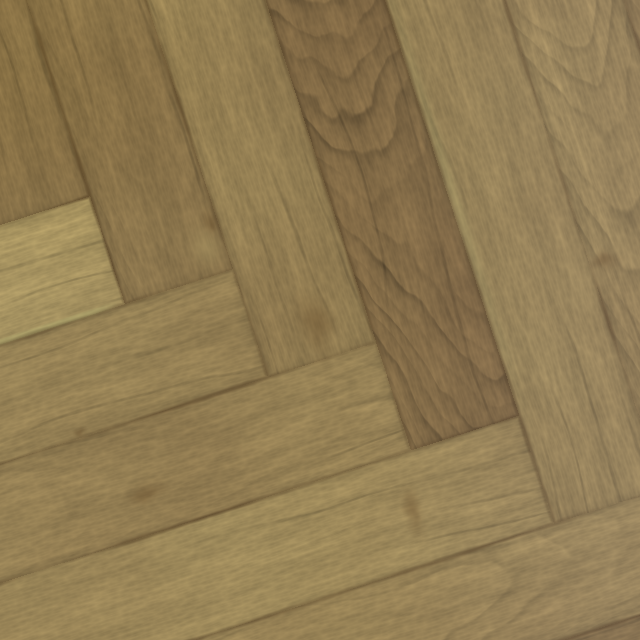
Give the GLSL for this texture, as a Shadertoy shader.

```glsl
// Worn oak parquet: a tilted herringbone corner where two runs of planks meet in a staircase.
// Each point gets plank coordinates (along, across); layered sines draw the growth rings
// and stretched cellular noise draws the pores. Seams, knots and a soft light go on top.

const float PLANK_WIDTH = 0.1775;            // in canvas heights
const vec2 CORNER = vec2(0.1953, 0.5247);    // a step of the staircase
const vec2 RUN = vec2(0.9515, 0.3076);       // direction of the flatter planks

const vec3 DARK_OAK = vec3(0.44, 0.345, 0.225);
const vec3 PALE_OAK = vec3(0.69, 0.615, 0.405);
const vec3 SEAM = vec3(0.38, 0.295, 0.18);
const vec3 KNOT = vec3(0.40, 0.30, 0.17);
const vec3 WORN_EDGE = vec3(0.71, 0.70, 0.46);

// Per plank: tone from dark to pale, strength of the arched figure
const vec2 STEEP[7] = vec2[7](vec2(0.34, 0.0), vec2(0.41, 0.06), vec2(0.53, 0.0),
    vec2(0.24, 1.0), vec2(0.60, 0.0), vec2(0.60, 0.40), vec2(0.40, 0.20));
const vec2 FLAT[7] = vec2[7](vec2(0.84, 0.0), vec2(0.62, 0.0), vec2(0.56, 0.05),
    vec2(0.70, 0.0), vec2(0.61, 0.25), vec2(0.40, 0.1), vec2(0.40, 0.1));

// Knots: centre in plank widths, then radii
const vec4 KNOTS[6] = vec4[6](vec4(0.95, 0.46, 0.04, 0.08), vec4(1.84, -2.52, 0.06, 0.16),
    vec4(-0.33, -1.63, 0.11, 0.07), vec4(4.12, -0.95, 0.10, 0.06),
    vec4(-0.74, -0.96, 0.06, 0.03), vec4(1.55, -0.69, 0.11, 0.22));

vec2 hash2(vec2 p) {
    vec3 q = fract(vec3(p.xyx) * vec3(0.1031, 0.1030, 0.0973));
    q += dot(q, q.yzx + 33.33);
    return fract((q.xx + q.yz) * q.zy);
}

// Distance to the nearest scattered point
float cellular(vec2 p) {
    vec2 cell = floor(p), f = fract(p);
    float nearest = 2.0;
    for (int y = -1; y <= 1; y++)
        for (int x = -1; x <= 1; x++) {
            vec2 o = vec2(x, y);
            vec2 d = o + hash2(cell + o) - f;
            nearest = min(nearest, dot(d, d));
        }
    return sqrt(nearest);
}

// Slow waviness from layered sines
float waver(vec2 p, float seed) {
    float sum = 0.0, amp = 0.5;
    for (int i = 0; i < 4; i++) {
        sum += amp * sin(p.x + 1.3 * sin(p.y + seed) + seed);
        p = mat2(1.4, 1.1, -1.1, 1.4) * p + 2.3;
        amp *= 0.55;
    }
    return sum;
}

// Lines and pores that run with the plank, around zero
float straightGrain(vec2 g, float seed) {
    float bend = waver(g * vec2(0.7, 2.0), seed);
    float pores = cellular(vec2(g.x * 1.8, g.y * 15.0 + bend) + seed * 7.0) - 0.45;
    float fine = cellular(vec2(g.x * 7.0, g.y * 38.0 + bend) + seed * 3.0) - 0.45;
    float ray = abs(sin(g.y * 10.0 + 1.6 * bend + seed));
    float present = smoothstep(-0.1, 0.5, waver(g * vec2(1.1, 4.0) + 3.0, seed * 2.0));
    float streak = present * (1.0 - smoothstep(0.03, 0.22, ray));
    float band = sin(g.y * 13.0 + 2.5 * bend + seed);
    return 0.15 * band + 0.65 * pores + 0.65 * fine - 0.65 * streak;
}

// Nested arches across the plank, each ring of its own strength: 0 pale, 1 dark
float archedGrain(vec2 g, float bend, float density, float seed) {
    float mid = g.y - 0.5;
    float tilt = 1.7 * g.y * (1.0 - smoothstep(0.8, 3.2, g.x));
    float wobble = 0.24 * waver(g * vec2(1.9, 3.6), seed) + 0.03 * waver(g * vec2(9.0, 15.0), seed);
    float phase = density * (g.x + tilt - bend * mid * mid + wobble);
    float ring = fract(phase);
    float strength = 0.25 + 0.75 * hash2(vec2(floor(phase), seed)).x;
    strength *= 0.75 + 0.4 * waver(g * 4.0, seed + 2.0);
    float shade = 0.45 * smoothstep(0.0, 0.8, ring) + 0.55 * smoothstep(0.62, 0.88, ring);
    return strength * shade * (1.0 - smoothstep(0.88, 1.0, ring));
}

float blob(vec2 p, vec2 radii) {
    vec2 d = p / radii;
    return exp(-dot(d, d));
}

void mainImage(out vec4 fragColor, in vec2 fragCoord) {
    vec2 uv = fragCoord / iResolution.y;
    vec2 p = (uv - CORNER) / PLANK_WIDTH;
    p = vec2(dot(p, RUN), dot(p, vec2(-RUN.y, RUN.x)));

    // Plank index and (along, across) coordinates
    bool steep = p.y > -floor(p.x);
    float id = steep ? floor(p.x) : floor(-p.y);
    vec2 g = steep ? vec2(p.y + id, p.x - id) : vec2(id + 1.0 - p.x, p.y + id + 1.0);
    int slot = clamp(int(id) + 1, 0, 6);
    vec2 wood = steep ? STEEP[slot] : FLAT[slot];
    float seed = id * 1.7 + (steep ? 4.0 : 11.0);

    // Wood with its grain
    float cloud = waver(p * 1.3, seed);
    vec3 col = mix(DARK_OAK, PALE_OAK, wood.x + 0.08 * cloud);
    col *= 1.0 + 0.15 * straightGrain(g, seed);
    float arches = archedGrain(g, mix(5.0, 1.3, wood.y), mix(1.8, 3.2, wood.y), seed);
    col *= 1.0 + sqrt(wood.y) * (0.06 - 0.24 * arches);
    col *= 1.0 + 0.05 * (cellular(p * 17.0) - 0.45);

    // Knots with ragged rims, and a pale patch beside the first
    col = mix(col, PALE_OAK, 0.4 * blob(p - vec2(0.84, 0.25), vec2(0.12, 0.15)));
    vec2 ragged = p + 0.04 * vec2(waver(p * 9.0, 1.0), waver(p * 9.0, 5.0));
    for (int i = 0; i < 6; i++)
        col = mix(col, KNOT, 0.42 * blob(ragged - KNOTS[i].xy, KNOTS[i].zw));

    // Seams that fade in and out, with two worn bright edges
    float edge = min(min(g.y, 1.0 - g.y), g.x) + 0.008 * waver(p * 5.0, 2.0);
    float depth = clamp(0.42 + 0.38 * waver(p * 2.3, 8.0), 0.08, 0.8);
    col = mix(col, SEAM, depth * (1.0 - smoothstep(0.0, 0.032, edge)));
    col *= 1.0 - 0.06 * (1.0 - smoothstep(0.0, 0.11, edge));
    float mint = (1.0 - smoothstep(0.008, 0.04, abs(p.y - 0.02))) * (1.0 - smoothstep(-0.3, 0.0, p.x));
    float rubbed = blob(p - vec2(3.05, 0.2), vec2(0.05, 1.6));
    col = mix(col, WORN_EDGE, 0.4 * mint + 0.22 * rubbed);

    // Warmer light at the upper left, cooler toward the right
    float warm = (1.0 - smoothstep(0.0, 0.5, uv.x)) * smoothstep(0.5, 0.9, uv.y);
    col += vec3(0.0, 0.002, 0.03) * smoothstep(0.5, 1.0, uv.x) - vec3(0.0, 0.005, 0.025) * warm;
    fragColor = vec4(col, 1.0);
}
```
